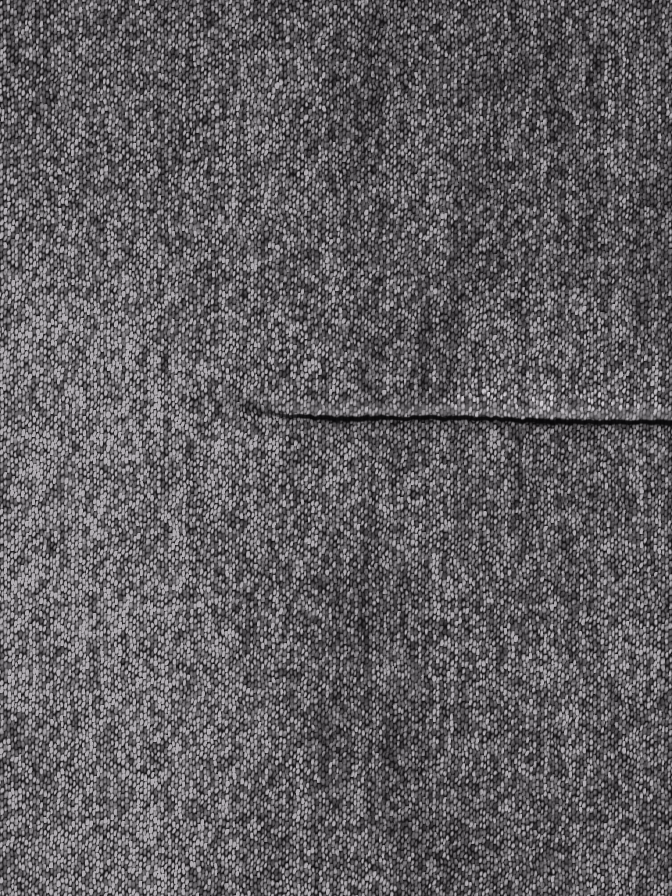
A Shadertoy shader for this texture:

```glsl
const float THREADS = 188.0;      // warp threads across the width
const float FLECKS = 99.0;        // flecks per thread over one canvas width of height
const float TWILL_STEP = 0.65;    // fleck rise from thread to thread
const float FLECK_SLANT = 0.24;
const float TWILL_LEAN = 0.66;    // sideways run of worn twill lines per unit of height
const float GRAIN_SCALE = 380.0;
const float GRAIN_AMOUNT = 0.34;
const float MIDTONE_GAMMA = 0.87;
const float CREASE_START = 0.36;
const float CREASE_HEIGHT = 0.713;
const float GROOVE_WIDTH = 0.0056;
const vec3 GAP_COLOR = vec3(0.078, 0.070, 0.078);
const vec3 YARN_COLOR = vec3(0.705, 0.692, 0.709);
const vec3 RIDGE_COLOR = vec3(0.54, 0.53, 0.545);
const vec3 GROOVE_COLOR = vec3(0.025, 0.023, 0.028);
const int SAMPLES = 2;            // supersampling per axis

float hash(vec2 p) {
    vec3 q = fract(vec3(p.xyx) * 0.1031);
    q += dot(q, q.yzx + 33.33);
    return fract((q.x + q.y) * q.z);
}

float noise(vec2 p) {
    vec2 i = floor(p), f = fract(p);
    f = f * f * (3.0 - 2.0 * f);
    return mix(mix(hash(i), hash(i + vec2(1, 0)), f.x),
               mix(hash(i + vec2(0, 1)), hash(i + vec2(1, 1)), f.x), f.y);
}

float fbm(vec2 p) {
    float sum = 0.0, amp = 0.5;
    for (int i = 0; i < 4; i++) {
        sum += amp * noise(p);
        p = p * 2.03 + 17.3;
        amp *= 0.5;
    }
    return sum / 0.9375;
}

// Slim upright flecks on vertical threads, stepped into steep twill lines
float weave(vec2 p) {
    p += 0.003 * (vec2(noise(p * 30.0), noise(p * 30.0 + 51.0)) - 0.5);
    p.x += 0.0025 * (noise(p * 120.0 + 13.0) - 0.5);
    float x = p.x * THREADS + 20.0;
    float thread = floor(x);
    float y = p.y * FLECKS - thread * TWILL_STEP + 0.25 * hash(vec2(thread, 7.0));
    vec2 id = vec2(thread, floor(y) + 300.0);
    vec2 q = vec2(fract(x), fract(y)) - 0.5;
    q.x -= q.y * FLECK_SLANT;
    q += vec2(0.2, 0.26) * (vec2(hash(id + 3.1), hash(id + 9.7)) - 0.5);
    float size = mix(0.8, 1.25, hash(id + 21.0));
    float fleck = 1.0 - smoothstep(0.14, 0.68, length(q * vec2(0.95, 1.0)) / size);
    float tone = mix(0.36, 1.22, hash(id));
    float threadTone = noise(vec2(thread * 5.0 + 0.5, p.y * 9.0)) - 0.5;
    return fleck * (tone + 0.3 * threadTone);
}

// Uneven fading: worn lower left, streaks along the warp, diagonal scuffs
float wash(vec2 p) {
    float worn = (1.0 - smoothstep(0.1, 0.72, p.x)) * (1.0 - smoothstep(0.8, 1.25, p.y));
    worn *= mix(0.6, 1.0, smoothstep(-0.05, 0.3, p.x + 0.4 * p.y));
    float streak = noise(vec2(p.x * 85.0, p.y * 5.0)) - 0.5;
    vec2 along = normalize(vec2(TWILL_LEAN, 1.0));
    float scuff = noise(vec2(dot(p, vec2(along.y, -along.x)) * 95.0 + 120.0, dot(p, along) * 15.0)) - 0.5;
    vec2 tip = p - vec2(0.36, 0.74);
    float nearTip = exp(-dot(tip, tip) * 45.0);
    return 0.85 + 0.38 * worn + 0.48 * (fbm(p * 5.0 + 4.0) - 0.5)
         + 0.3 * streak + scuff * (0.12 + 0.35 * worn + 0.25 * nearTip) + 0.08 * nearTip;
}

// Raised fold with a light upper lip and a dark groove tapering to the left
vec3 addCrease(vec3 color, vec2 p, float fleck) {
    float center = CREASE_HEIGHT - 0.015 * (p.x - 0.42) + 0.004 * (noise(vec2(p.x * 14.0, 2.0)) - 0.5);
    center += 0.35 * pow(max(0.46 - p.x, 0.0), 1.5);
    float d = p.y - center;
    float reach = smoothstep(CREASE_START, CREASE_START + 0.1, p.x);
    float lip = smoothstep(0.001, 0.007, d) * (1.0 - smoothstep(0.010, 0.030, d));
    float puff = smoothstep(0.0, 0.02, d) * (1.0 - smoothstep(0.025, 0.075, d));
    puff *= smoothstep(0.4, 0.75, noise(vec2(p.x * 7.0 + 3.0, 8.0)));
    color *= 1.0 + 0.2 * puff * reach;
    color = mix(color, RIDGE_COLOR * (0.66 + 0.62 * fleck), 0.65 * lip * reach);
    float shade = exp(-max(-d, 0.0) / 0.012) * (1.0 - smoothstep(-0.002, 0.004, d));
    color *= 1.0 - 0.4 * shade * reach;
    float smudge = exp(-pow((p.x - 0.37) / 0.05, 2.0) - pow((d - 0.003) / 0.008, 2.0));
    color *= 1.0 - 0.35 * smudge;
    float ragged = 0.004 * (noise(vec2(p.x * 130.0, 5.0)) - 0.5);
    float swell = 0.75 + 0.5 * noise(vec2(p.x * 22.0, 11.0));
    float halfWidth = GROOVE_WIDTH * swell * mix(0.35, 1.0, reach);
    float groove = 1.0 - smoothstep(0.3 * halfWidth, halfWidth, abs(d + ragged));
    return mix(color, GROOVE_COLOR, 0.92 * groove * reach);
}

vec3 denim(vec2 p) {
    float fleck = weave(p);
    float grain = noise(p * vec2(1.0, 0.7) * GRAIN_SCALE) - 0.5;
    float fade = wash(p);
    float light = fleck * fade + GRAIN_AMOUNT * grain * (0.35 + fleck) + 0.07 * (fade - 0.7);
    light = pow(clamp(light, 0.0, 1.0), MIDTONE_GAMMA);
    return addCrease(mix(GAP_COLOR, YARN_COLOR, light), p, fleck);
}

void mainImage(out vec4 fragColor, in vec2 fragCoord) {
    vec3 sum = vec3(0.0);
    for (int j = 0; j < SAMPLES; j++) {
        for (int i = 0; i < SAMPLES; i++) {
            vec2 offset = (vec2(i, j) + 0.5) / float(SAMPLES) - 0.5;
            sum += denim((fragCoord + offset) / iResolution.x);
        }
    }
    fragColor = vec4(sum / float(SAMPLES * SAMPLES), 1.0);
}
```
